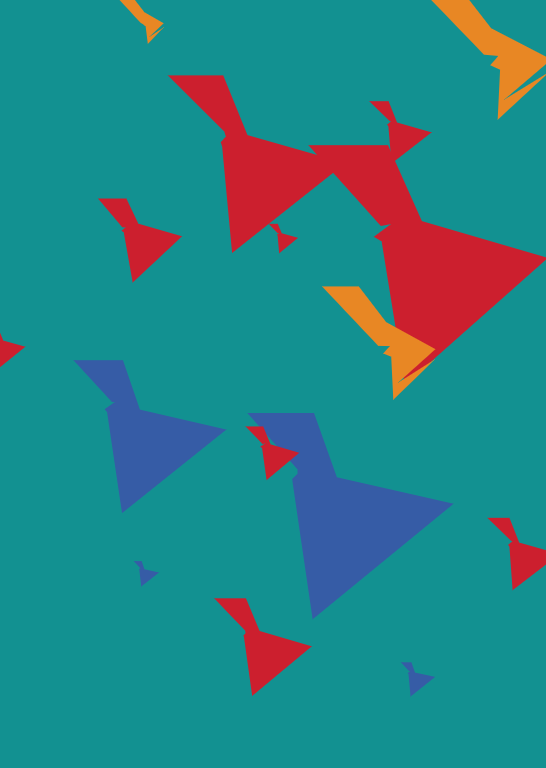
Reproduce this background procedurally as a WebGL 2 fragment shader.

```glsl
#version 300 es
precision highp float;
// Scattered kite-like paper scraps in flat red, blue and orange on teal.
// Each scrap is a polygon distance field (slanted flag, jagged neck, triangle)
// placed by a low-discrepancy sequence, with sizes shrinking geometrically.

uniform vec2 u_resolution;
out vec4 fragColor;

const int SCRAPS = 16;
const int CORNERS = 11;
const float LARGEST = 0.312;   // size of the first scrap, in canvas heights
const float SHRINK = 0.861;    // size ratio between successive scraps
const float BLEED = 0.025;     // how far scraps may cross the canvas edge

const vec3 TEAL = vec3(0.07, 0.57, 0.57);
const vec3 PAINTS[3] = vec3[](
    vec3(0.80, 0.12, 0.18),    // red
    vec3(0.21, 0.36, 0.65),    // blue
    vec3(0.91, 0.53, 0.14));   // orange
const float LEANS[3] = float[](0.22, 0.0, 1.0);
const int PAINT_OF[SCRAPS] = int[](0, 1, 0, 1, 2, 2, 0, 0, 0, 0, 0, 2, 0, 1, 0, 1);

vec2 hash2(vec2 seed) {
    vec3 q = fract(vec3(seed.xyx) * vec3(0.1031, 0.1030, 0.0973));
    q += dot(q, q.yzx + 33.33);
    return fract((q.xx + q.yz) * q.zy);
}

// Signed distance to a closed polygon, negative inside.
float polygonDistance(vec2 p, vec2 corners[CORNERS]) {
    float nearest = 1e6;
    float side = 1.0;
    for (int i = 0; i < CORNERS; i++) {
        vec2 a = corners[i];
        vec2 b = corners[(i + 1) % CORNERS];
        vec2 edge = b - a;
        vec2 toP = p - a;
        float t = clamp(dot(toP, edge) / max(dot(edge, edge), 1e-6), 0.0, 1.0);
        vec2 offset = toP - edge * t;
        nearest = min(nearest, dot(offset, offset));
        bvec3 crossing = bvec3(p.y >= a.y, p.y < b.y, edge.x * toP.y > edge.y * toP.x);
        if (all(crossing) || all(not(crossing))) side = -side;
    }
    return side * sqrt(nearest);
}

// Unit scrap with its origin at the top left and y pointing down.
// Leaning shifts the neck to the right and cuts a slit into the triangle.
float scrapDistance(vec2 p, float lean, float seed) {
    vec2 shoulder = vec2(0.43, 0.32) + lean * vec2(0.13, 0.0);
    vec2 rightTip = vec2(1.0, 0.45) + lean * vec2(0.0, 0.11);
    vec2 lowerTip = vec2(0.31, 1.0) + lean * vec2(0.31, 0.0);
    vec2 waist = vec2(0.22, 0.34) + lean * vec2(0.39, 0.28);
    vec2 flagFoot = vec2(0.25, 0.27) + lean * vec2(0.25);

    // Irregular corners
    vec2 wobble = hash2(vec2(seed, 3.0)) - 0.5;
    shoulder += 0.05 * wobble;
    rightTip.y += 0.06 * wobble.y;
    lowerTip.x += 0.08 * wobble.x;
    flagFoot += 0.04 * wobble.yx;

    // Jagged neck and slit
    float jag = hash2(vec2(seed, 7.0)).x;
    vec2 spike = mix(waist, flagFoot, 0.3) - vec2(0.04, 0.0) * jag;
    vec2 notch = mix(waist, flagFoot, 0.5) + vec2(0.05, -0.05) * jag;
    float slit = smoothstep(0.5, 1.0, lean);
    vec2 slitEnd = mix(rightTip, lowerTip, 0.75 * slit) - vec2(0.05, 0.04) * slit;
    vec2 splinter = mix(rightTip, lowerTip, 0.2 * slit) + vec2(0.07, 0.0) * slit;

    vec2 corners[CORNERS] = vec2[](
        vec2(0.0), vec2(0.32 + 0.04 * wobble.x, 0.0), shoulder,
        rightTip, slitEnd, splinter, lowerTip,
        waist, spike, notch, flagFoot);
    return polygonDistance(p, corners);
}

// Top-left anchor of a scrap, spread evenly over the canvas.
vec2 scrapAnchor(float index, float size, float aspect) {
    vec2 spread = fract(vec2(0.95, 0.71) + index * vec2(0.7549, 0.5698));
    vec2 low = vec2(0.0, size) - BLEED;
    vec2 high = vec2(aspect - size, 1.0) + BLEED;
    return mix(low, high, spread);
}

void main() {
    vec2 uv = gl_FragCoord.xy / u_resolution.y;
    float aspect = u_resolution.x / u_resolution.y;
    float pixel = 1.0 / u_resolution.y;

    vec3 color = TEAL;
    float size = LARGEST;
    for (int i = 0; i < SCRAPS; i++) {
        int paint = PAINT_OF[i];
        vec2 local = (uv - scrapAnchor(float(i), size, aspect)) / size;
        float d = size * scrapDistance(vec2(local.x, -local.y), LEANS[paint], float(i) + 1.0);
        color = mix(color, PAINTS[paint], clamp(0.5 - d / pixel, 0.0, 1.0));
        size *= SHRINK;
    }
    fragColor = vec4(color, 1.0);
}
```
